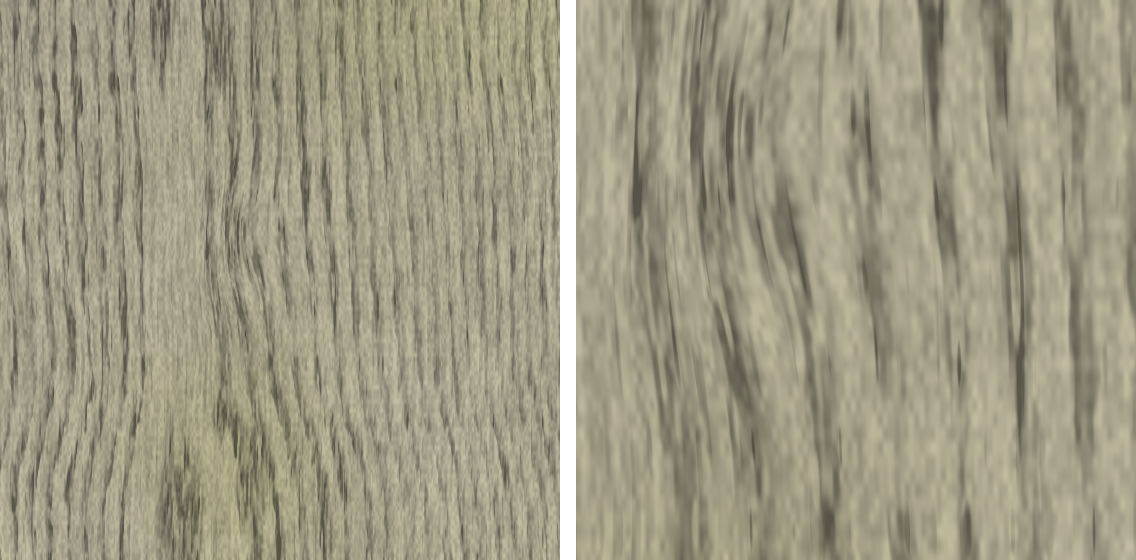
Left: the whole. Right: its middle third, enlarged.
Reproduce this texture procedurally as a Shadertoy shader.

```glsl
const vec3 PALE_WOOD = vec3(0.715, 0.692, 0.604);
const vec3 DARK_GRAIN = vec3(0.345, 0.330, 0.290);
const vec3 OLIVE_TINT = vec3(0.96, 0.97, 0.86);
const float HEART_BOTTOM = 0.330;      // heart axis at the lower edge
const float HEART_TOP = 0.290;         // heart axis at the upper edge
const float HEART_WIDTH = 0.060;
const float HEART_FLARE = 0.045;
const float LEFT_RINGS = 31.0;         // rings per canvas width
const float RIGHT_RINGS = 20.0;
const float RIGHT_TIGHTENING = 15.0;
const vec2 FIBER_SCALE = vec2(210.0, 15.0);
const vec2 STREAK_SCALE = vec2(270.0, 34.0);
const vec2 PORE_SCALE = vec2(260.0, 20.0);
const vec2 SPECK_SCALE = vec2(330.0, 120.0);
const float BASE_TONE = 0.11;
const float BAND_DEPTH = 0.74;
const float FIBER_DEPTH = 0.30;
const float SPECK_DEPTH = 0.32;
const float PORE_DEPTH = 0.42;

// Dark flames: centre x, centre y, half width, half height
const vec4 FLAMES[6] = vec4[6](
    vec4(0.325, 0.06, 0.046, 0.20),
    vec4(0.290, 0.98, 0.032, 0.13),
    vec4(0.420, 0.57, 0.030, 0.10),
    vec4(0.445, 0.15, 0.030, 0.12),
    vec4(0.395, 0.26, 0.028, 0.06),
    vec4(0.390, 0.94, 0.026, 0.12));

float hash(vec2 p) {
    return fract(sin(dot(p, vec2(127.1, 311.7))) * 43758.5453);
}

float noise(vec2 p) {
    vec2 cell = floor(p), f = fract(p);
    f = f * f * (3.0 - 2.0 * f);
    float low = mix(hash(cell), hash(cell + vec2(1, 0)), f.x);
    float high = mix(hash(cell + vec2(0, 1)), hash(cell + vec2(1, 1)), f.x);
    return mix(low, high, f.y);
}

// Bends the straight growth lines, with a bulge beside the heart
float warpedX(vec2 uv) {
    float x = uv.x;
    x += 0.022 * (noise(uv * vec2(4.0, 3.0) + 3.0) - 0.5);
    x += 0.007 * (noise(uv * vec2(14.0, 8.0) + 17.0) - 0.5);
    vec2 bulge = (uv - vec2(0.43, 0.58)) / vec2(0.05, 0.10);
    return x + 0.022 * exp(-dot(bulge, bulge));
}

// Darkness of the porous band in each growth ring
float growthBands(float x, vec2 uv) {
    float offset = x - mix(HEART_BOTTOM, HEART_TOP, uv.y);
    float flare = HEART_FLARE * smoothstep(0.36, 0.08, uv.y);
    float d = abs(offset) - HEART_WIDTH - flare;
    d += 0.010 * (noise(vec2(x, uv.y) * vec2(230.0, 26.0)) - 0.5);
    if (d < 0.0) return 0.0;

    bool onRight = offset > 0.0;
    float phase = onRight ? d * (RIGHT_RINGS + RIGHT_TIGHTENING * d) : d * LEFT_RINGS;
    float ring = floor(phase) + (onRight ? 40.0 : 0.0);
    float p = fract(phase);
    float swell = noise(vec2(ring * 7.3, uv.y * 5.0 + ring));
    float band = smoothstep(0.0, 0.12, p) * (1.0 - smoothstep(0.22, mix(0.42, 0.80, swell), p));
    float strength = mix(0.5, 1.1, noise(vec2(ring * 3.7 + 50.0, uv.y * 6.0)));
    return band * strength * mix(1.0, 0.66, smoothstep(0.12, 0.40, d));
}

float flames(float x, vec2 uv) {
    float dark = 0.0;
    float ragged = 0.9 * (noise(vec2(x, uv.y) * vec2(150.0, 12.0)) - 0.5);
    for (int i = 0; i < 6; i++) {
        vec2 q = (uv - FLAMES[i].xy) / FLAMES[i].zw;
        dark = max(dark, 1.0 - smoothstep(0.35, 1.05, length(q) + ragged));
    }
    return 0.85 * dark;
}

void mainImage(out vec4 fragColor, in vec2 fragCoord) {
    vec2 uv = fragCoord / iResolution.xy;
    float x = warpedX(uv);
    vec2 grain = vec2(x, uv.y);

    // Fibres and thin pores running along the grain
    float fiber = noise(grain * FIBER_SCALE);
    float speck = noise(grain * SPECK_SCALE + 31.0);
    float streak = noise(grain * STREAK_SCALE + 9.0);
    float pore = smoothstep(0.74, 0.92, noise(grain * PORE_SCALE + 73.0));

    // Dark bands broken up by pale fibres
    float band = max(growthBands(x, uv), flames(x, uv));
    float tone = BASE_TONE + BAND_DEPTH * band * mix(0.25, 1.15, smoothstep(0.15, 0.8, streak));
    tone += FIBER_DEPTH * (fiber - 0.5) + SPECK_DEPTH * (speck - 0.5);
    tone += PORE_DEPTH * pore * (0.5 + band);
    vec3 color = mix(PALE_WOOD, DARK_GRAIN, clamp(tone, -0.1, 1.0));

    // Olive stain at the upper right and around the lower heart
    float upper = smoothstep(0.45, 1.0, uv.y) * smoothstep(0.2, 0.75, uv.x);
    vec2 low = (uv - vec2(0.43, 0.08)) / vec2(0.18, 0.28);
    float stain = 0.8 * max(upper, exp(-dot(low, low)));
    stain = clamp(stain + 0.4 * (noise(uv * 4.0 + 5.0) - 0.5), 0.0, 1.0);
    color *= mix(vec3(1.0), OLIVE_TINT, stain);
    color *= 0.96 + 0.08 * noise(uv * vec2(5.0, 3.0) + 11.0);
    fragColor = vec4(color, 1.0);
}
```
